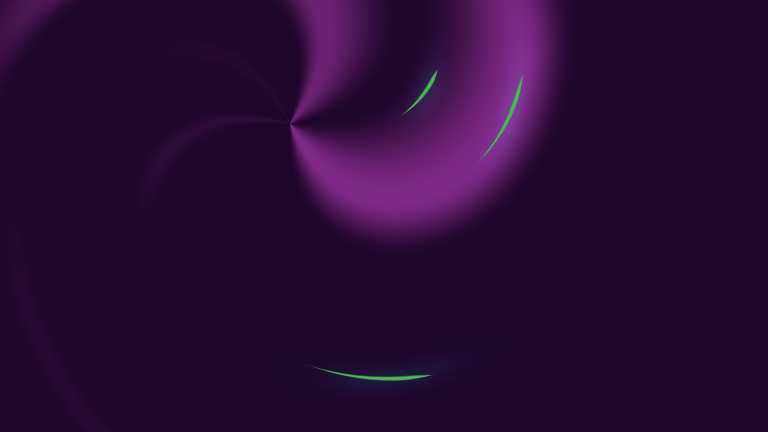
A Shadertoy shader for this background:

```glsl
// A dark violet vortex: broad glowing arms, faint wisps and thin green sparks.
// Polar space is unwound by a radius-dependent twist, so that every spiral
// becomes a line of constant angle, drawn with a simple angular profile.

#define CENTRE vec2(0.671, 0.713)      // in canvas heights
#define TWIST_LINEAR 32.0              // degrees per unit of radius
#define TWIST_CURVE 188.0              // growth of the twist
#define TWIST_LIMIT 0.53               // radius where the growth stops
#define SPARK_LENGTH 0.112
#define SPARK_WIDTH 0.0058
#define NIGHT vec3(0.118, 0.022, 0.163)
#define ORCHID vec3(0.50, 0.16, 0.525)
#define SPARK_GREEN vec3(0.25, 0.76, 0.28)
#define SPARK_HALO vec3(0.01, 0.065, 0.09)

// Signed difference of two angles, in -180..180 degrees
float angleGap(float a, float b) {
    return mod(a - b + 180.0, 360.0) - 180.0;
}

// Rotation of the spiral at a radius, quadratic and then linear
float twist(float r) {
    float over = max(r - TWIST_LIMIT, 0.0);
    return TWIST_LINEAR * r + TWIST_CURVE * (r * r - over * over);
}

// Slope of the twist, in radians per unit of radius
float twistSlope(float r) {
    return radians(TWIST_LINEAR + 2.0 * TWIST_CURVE * min(r, TWIST_LIMIT));
}

// Broad arm: crisp outer flank, long inner fade
float broadArm(float phi, float ridge, float before, float after) {
    float gap = angleGap(phi, ridge);
    return 1.0 - smoothstep(0.0, 1.0, gap < 0.0 ? -gap / before : gap / after);
}

// Faint arm: data holds angle, start radius, end radius, strength
float wisp(float phi, float r, vec4 data) {
    float gap = angleGap(phi, data.x) / 6.0;
    float span = smoothstep(data.y, data.y + 0.16, r)
               * (1.0 - smoothstep(data.z - 0.14, data.z, r));
    return data.w * span * exp(-gap * gap);
}

// Tapered spark: data holds angle and start radius; returns core and halo
vec2 spark(float phi, float r, vec2 data, float pixel) {
    float pitch = r * twistSlope(r);
    float dist = abs(radians(angleGap(phi, data.x))) * r / sqrt(1.0 + pitch * pitch);
    float along = (r - data.y) / SPARK_LENGTH;
    float taper = smoothstep(-0.1, 0.8, along) * (1.0 - smoothstep(0.82, 1.06, along));
    float width = SPARK_WIDTH * taper;
    float core = 1.0 - smoothstep(max(width - pixel, 0.0) * 0.5, width + 0.5 * pixel, dist);
    vec2 halo = vec2(dist / 0.034, (along - 0.7) * 2.2);
    return vec2(core * smoothstep(0.0, 0.35, taper), exp(-dot(halo, halo)));
}

void mainImage(out vec4 fragColor, in vec2 fragCoord) {
    float pixel = 1.0 / iResolution.y;
    vec2 p = fragCoord * pixel - CENTRE;
    float r = length(p);
    float phi = degrees(atan(p.y, p.x)) - twist(r);

    // Two broad arms, fading with radius
    float glow = broadArm(phi, -63.0, 31.0, 65.0)
               + 0.8 * broadArm(phi, 53.0, 47.0, 22.0);
    glow *= 1.0 - smoothstep(0.55, 0.82, r);

    // Faint wisps
    vec4 wisps[4] = vec4[4](
        vec4(168.0, -0.12, 0.44, 0.16), vec4(118.0, -0.12, 0.42, 0.08),
        vec4( 96.5,  0.60, 1.10, 0.11), vec4(180.0,  0.86, 1.40, 0.035));
    for (int i = 0; i < 4; i++) glow += wisp(phi, r, wisps[i]);

    vec3 color = mix(NIGHT, ORCHID, clamp(glow, 0.0, 1.0));

    // Green sparks over their halos
    vec2 sparks[3] = vec2[3](
        vec2(-16.4, 0.251), vec2(-62.8, 0.438), vec2(-162.2, 0.555));
    for (int i = 0; i < 3; i++) {
        vec2 light = spark(phi, r, sparks[i], pixel);
        color += SPARK_HALO * light.y;
        color = mix(color, SPARK_GREEN, light.x);
    }

    fragColor = vec4(color, 1.0);
}
```
